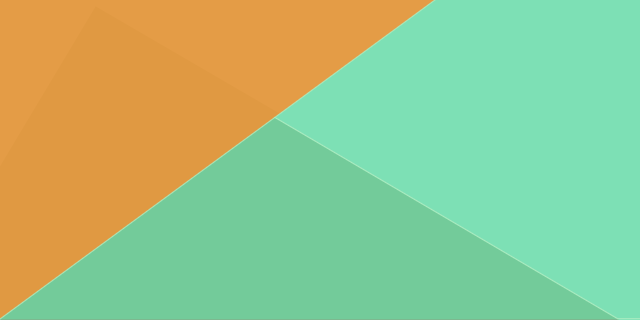
This background is drawn by a WebGL 2 fragment shader. Its source:

```glsl
#version 300 es
precision highp float;
// Flat folded-paper background: an orange corner over two mint facets with pale creases.

uniform vec2 u_resolution;
out vec4 fragColor;

const vec3 ORANGE_LIGHT = vec3(0.894, 0.612, 0.275);
const vec3 ORANGE_DARK = vec3(0.878, 0.600, 0.259);
const vec3 MINT_LIGHT = vec3(0.490, 0.878, 0.710);
const vec3 MINT_DARK = vec3(0.451, 0.796, 0.604);
const vec3 CREASE = vec3(0.680, 0.930, 0.760);
const vec3 BASE_SHADE = vec3(0.520, 0.660, 0.530);

// Signed distance to the line through a and b, positive on its left.
float lineSide(vec2 p, vec2 a, vec2 b) {
    vec2 along = normalize(b - a);
    return along.x * (p.y - a.y) - along.y * (p.x - a.x);
}

float segmentDistance(vec2 p, vec2 a, vec2 b) {
    vec2 ab = b - a;
    float t = clamp(dot(p - a, ab) / dot(ab, ab), 0.0, 1.0);
    return length(p - a - ab * t);
}

// Antialiased coverage of the region where the distance is positive.
float coverage(float distance, float pixel) {
    return clamp(distance / pixel + 0.5, 0.0, 1.0);
}

// Coverage of a thin stroke, dimmed rather than lost when below a pixel.
float stroke(float distance, float width, float pixel) {
    float drawn = max(width, pixel);
    return coverage(0.5 * drawn - distance, pixel) * width / drawn;
}

void main() {
    // Canvas height is one unit; x runs from 0 to the aspect ratio.
    float pixel = 1.0 / u_resolution.y;
    vec2 p = gl_FragCoord.xy * pixel;
    float aspect = u_resolution.x * pixel;

    vec2 diagonalStart = vec2(0.0, 0.003);
    vec2 diagonalEnd = vec2(1.359, 1.0);
    vec2 fold = vec2(0.859, 0.633);
    vec2 ridgeEnd = vec2(1.930, 0.004);
    vec2 apex = vec2(0.299, 0.980);
    vec2 apexLeft = vec2(0.0, 0.480);
    vec2 apexRight = vec2(0.859, 0.654);

    // Orange corner with a faintly darker folded sheet
    float sheet = min(lineSide(p, apex, apexLeft), -lineSide(p, apex, apexRight));
    vec3 orange = mix(ORANGE_LIGHT, ORANGE_DARK, coverage(sheet, pixel));

    // Mint facets on either side of the ridge
    float aboveRidge = lineSide(p, fold, ridgeEnd);
    vec3 mint = mix(MINT_DARK, MINT_LIGHT, coverage(aboveRidge, pixel));

    float orangeSide = lineSide(p, diagonalStart, diagonalEnd);
    vec3 color = mix(mint, orange, coverage(orangeSide, pixel));

    // Shaded base, then pale creases along the folds
    float base = stroke(p.y, 0.005, pixel) * step(p.x, ridgeEnd.x);
    color = mix(color, BASE_SHADE, 0.7 * base);

    float diagonal = segmentDistance(p, diagonalStart, diagonalEnd);
    float ridge = segmentDistance(p, fold, ridgeEnd);
    float foot = segmentDistance(p, ridgeEnd, vec2(aspect, ridgeEnd.y));
    color = mix(color, CREASE, 0.8 * stroke(diagonal, 0.0035, pixel));
    color = mix(color, CREASE, 0.9 * stroke(min(ridge, foot), 0.0035, pixel));

    fragColor = vec4(color, 1.0);
}
```
